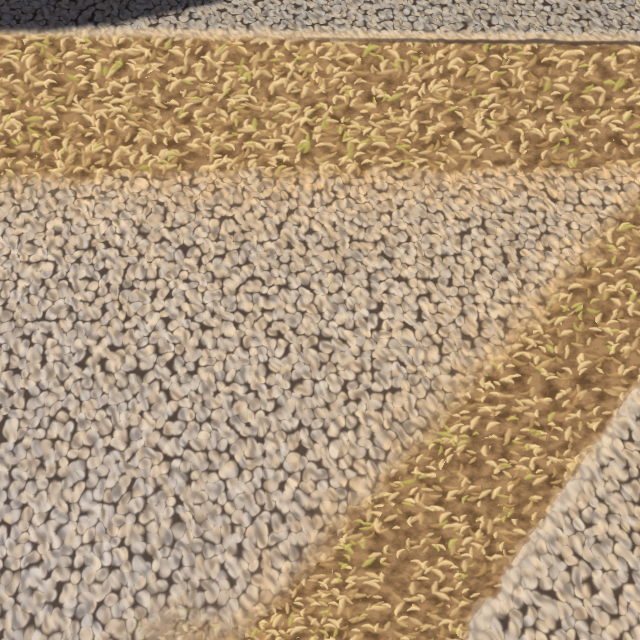
Give the GLSL for this texture, as a three.js fragment shader.

```glsl
// Sunlit cobbled paving crossed by a level band and a diagonal strip of dry grass.
// Stones are jittered cells with dark joints on a receding plane; grass is scattered
// curved blades over noisy soil. Ragged line distances decide where each one lies.

#define STONE_SCALE 80.0
#define BLADE_SCALE 46.0
#define EDGE_WOBBLE 0.017
#define STONE vec3(0.72, 0.65, 0.58)
#define STONE_LIT vec3(0.90, 0.83, 0.74)
#define JOINT vec3(0.29, 0.24, 0.21)
#define SOIL vec3(0.68, 0.53, 0.37)
#define SOIL_DARK vec3(0.42, 0.31, 0.20)
#define STRAW vec3(0.93, 0.81, 0.59)
#define STRAW_DARK vec3(0.71, 0.56, 0.36)
#define GREEN vec3(0.72, 0.70, 0.34)
#define SHADE vec3(0.36, 0.37, 0.43)

varying vec2 vUv;

vec2 hash2(vec2 p) {
  vec3 q = fract(p.xyx * vec3(0.1031, 0.1030, 0.0973));
  q += dot(q, q.yzx + 33.33);
  return fract((q.xx + q.yz) * q.zy);
}

// Gradient noise, roughly -0.7 to 0.7
float corner(vec2 cell, vec2 f, vec2 o) {
  return dot(hash2(cell + o) * 2.0 - 1.0, f - o);
}

float noise(vec2 p) {
  vec2 i = floor(p), f = p - i;
  vec2 u = f * f * f * (f * (f * 6.0 - 15.0) + 10.0);
  return mix(mix(corner(i, f, vec2(0.0)), corner(i, f, vec2(1.0, 0.0)), u.x),
             mix(corner(i, f, vec2(0.0, 1.0)), corner(i, f, vec2(1.0)), u.x), u.y);
}

float fbm(vec2 p) {
  float sum = 0.0, amp = 1.0;
  for (int i = 0; i < 4; i++) {
    sum += amp * noise(p);
    p = mat2(1.6, 1.2, -1.2, 1.6) * p + 7.3;
    amp *= 0.5;
  }
  return sum;
}

// Stones: dark hollows where cells meet, lit streaks and a slight tint per cell
vec3 paving(vec2 uv, float gap) {
  float depth = 1.3 - 0.5 * uv.y;
  vec2 p = STONE_SCALE * vec2((uv.x - 0.5) / depth, -2.1 / depth);
  p += 0.6 * vec2(noise(p * 0.5), noise(p * 0.5 + 31.0));
  vec2 cell = floor(p), tint = vec2(0.5);
  float nearest = 9.0;
  for (int j = -1; j <= 1; j++) {
    for (int i = -1; i <= 1; i++) {
      vec2 c = cell + vec2(i, j);
      vec2 d = p - c - 0.08 - 0.84 * hash2(c + 200.0);
      d = vec2(d.x + d.y * 0.2, d.y - d.x * 0.2);
      float len = length(d);
      if (len < nearest) { nearest = len; tint = hash2(c + 431.0); }
    }
  }
  vec2 slant = vec2(p.x * 1.2 - p.y * 0.9, p.x * 0.5 + p.y * 0.6);
  float streak = noise(slant * 1.1);
  vec3 col = mix(STONE, STONE_LIT, clamp(0.35 + 1.5 * streak + 0.4 * (tint.x - 0.5), 0.0, 1.0));
  col += (tint.y - 0.5) * vec3(0.05, 0.01, -0.05);
  col *= 1.0 + 0.45 * min(streak, 0.0) + 0.05 * fbm(uv * 9.0);
  float joint = smoothstep(0.44, 0.84, nearest + 0.3 * noise(p * 0.9 + 57.0));
  return mix(col, JOINT, joint * gap);
}

// One layer of curved blades laid over the ground colour
vec3 blades(vec3 ground, vec2 p, float seed, float cover, float green) {
  vec2 cell = floor(p);
  for (int j = -1; j <= 1; j++) {
    for (int i = -1; i <= 1; i++) {
      vec2 c = cell + vec2(i, j);
      vec2 h = hash2(c + seed), k = hash2(c + seed + 91.0);
      float a = 0.4 + (k.x - 0.5) * 2.6;
      vec2 d = p - c - h;
      d = vec2(d.x * cos(a) + d.y * sin(a), d.y * cos(a) - d.x * sin(a));
      d.y += (k.y - 0.5) * d.x * d.x * 1.4;
      float reach = 0.3 + 0.3 * h.y;
      float dist = length(vec2(d.x - clamp(d.x, -reach, reach), d.y));
      float width = 0.22 * (1.0 - 0.5 * abs(d.x) / reach);
      float mask = smoothstep(0.13, -0.13, dist - width) * step(fract(h.x * 7.0 + k.y), cover);
      vec3 tone = mix(STRAW_DARK, STRAW, smoothstep(0.05, 0.75, k.y));
      tone = mix(tone, GREEN, step(fract(k.x * 13.0), green) * 0.7);
      ground = mix(ground, tone * (1.0 + 0.7 * d.y), mask * 0.9);
    }
  }
  return ground;
}

vec3 grass(vec2 uv, float cover) {
  vec3 col = mix(SOIL_DARK, SOIL, clamp(0.6 + 1.3 * fbm(uv * vec2(40.0, 56.0)), 0.0, 1.0));
  float green = clamp(0.10 + 0.5 * noise(uv * 11.0 + 19.0), 0.02, 0.5);
  cover = clamp(cover + 0.5 * fbm(uv * 9.0 + 4.0), 0.15, 1.0);
  vec2 p = uv * BLADE_SCALE * vec2(1.0, 1.2);
  col = blades(col, p, 300.0, cover, green);
  return blades(col, p * 1.45 + 5.0, 700.0, cover * 0.85, green);
}

void main() {
  vec2 uv = vUv;
  float ragged = EDGE_WOBBLE * (fbm(uv * 16.0) + 0.7 * noise(uv * 75.0));

  // Signed extents, positive inside each region
  float top = 0.945 - 0.012 * uv.x;
  float band = min(top - uv.y + 0.3 * ragged, uv.y - 0.725 - 0.012 * uv.x + ragged);
  float fromLeft = (uv.x - 0.385 - 0.9 * uv.y) * 0.74;
  float fromRight = (0.715 + 0.70 * uv.y - uv.x) * 0.81;
  float strip = min(fromLeft + 1.3 * ragged, fromRight + ragged);

  // Paving, paler along the kerbs and warmer beside the grass
  float far = smoothstep(top, top + 0.02, uv.y);
  float kerb = smoothstep(-0.036, -0.018, fromRight + ragged) * step(fromRight, 0.03);
  float ledge = smoothstep(0.013, 0.003, abs(uv.y - top - 0.006));
  float verge = exp(-max(-max(band, fromLeft), 0.0) * 20.0);
  float near = step(0.0, fromRight) * (1.0 - far);
  float gap = 0.92 * (1.0 - 0.5 * max(kerb, ledge)) * (1.0 - 0.4 * verge * near);
  vec3 col = paving(uv, gap);
  col = mix(col, col * vec3(1.05, 0.98, 0.86), verge * near);
  col = mix(col, STONE_LIT, 0.4 * max(kerb, ledge));
  col *= mix(vec3(0.98, 0.99, 1.02), vec3(1.02, 1.0, 0.96), smoothstep(0.0, 0.7, uv.x * 0.5 + uv.y * 0.5));
  col *= mix(vec3(1.0), vec3(0.88, 0.91, 0.95), far * (1.0 - ledge));

  // Shadow tapering along the far road
  float shadowLine = 0.948 + 0.42 * uv.x * uv.x + 0.3 * ragged;
  col *= mix(vec3(1.0), SHADE, smoothstep(-0.006, 0.008, uv.y - shadowLine));

  // Dry litter spilling over the near edge and beside the strip
  float litter = smoothstep(0.08, 0.0, uv.y + 2.0 * ragged) * smoothstep(0.16, 0.26, uv.x);
  litter = max(litter, smoothstep(-0.03, 0.0, fromLeft + ragged)) * near;

  // Grass regions, barer soil down the middle of the strip
  float cover = mix(0.55, 0.92 - 0.2 * smoothstep(0.5, 0.9, uv.x), smoothstep(0.69, 0.73, uv.y));
  cover += 0.3 * smoothstep(0.06, 0.01, fromLeft) * step(uv.y, 0.7);
  float lawn = smoothstep(-0.006, 0.008, max(band, strip));
  col = mix(col, grass(uv, cover), max(lawn, 0.5 * litter));

  // Thin dark crease under the far kerb
  float crease = smoothstep(0.005, 0.001, abs(uv.y - top + 0.001 + 0.2 * ragged));
  col = mix(col, JOINT, 0.75 * crease * smoothstep(0.3, 0.75, uv.x));
  gl_FragColor = vec4(clamp(col, 0.0, 1.0), 1.0);
}
```
